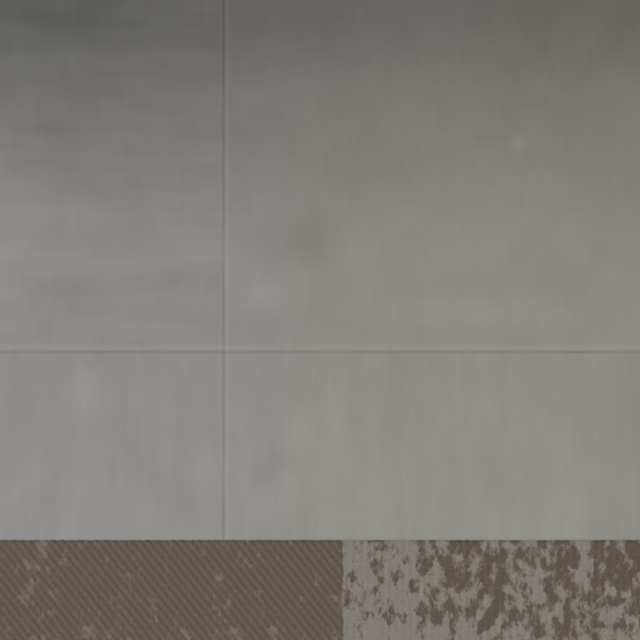
Reproduce this texture procedurally as a Shadertoy shader.

```glsl
// Draws a mottled concrete panel wall above a worn, woven carpet strip.

vec2 hashGradient(vec2 cell) {
    vec3 p = fract(vec3(cell.xyx) * vec3(0.1031, 0.1030, 0.0973));
    p += dot(p, p.yzx + 33.33);
    return 2.0 * fract((p.xx + p.yz) * p.zy) - 1.0;
}

float gradientNoise(vec2 p) {
    vec2 i = floor(p), f = fract(p);
    vec2 u = f * f * f * (f * (f * 6.0 - 15.0) + 10.0);
    float a = dot(hashGradient(i), f);
    float b = dot(hashGradient(i + vec2(1, 0)), f - vec2(1, 0));
    float c = dot(hashGradient(i + vec2(0, 1)), f - vec2(0, 1));
    float d = dot(hashGradient(i + vec2(1, 1)), f - vec2(1, 1));
    return mix(mix(a, b, u.x), mix(c, d, u.x), u.y);
}

float fbm(vec2 p) {
    float sum = 0.0, gain = 0.6;
    for (int i = 0; i < 4; i++) {
        sum += gain * gradientNoise(p);
        p = mat2(1.6, 1.2, -1.2, 1.6) * p + 7.3;
        gain *= 0.5;
    }
    return sum;
}

// Soft elliptical spot, one at its centre.
float spot(vec2 p, vec2 centre, vec2 radius) {
    vec2 q = (p - centre) / radius;
    return exp(-dot(q, q));
}

float seam(float distanceToLine, float width) {
    float q = distanceToLine / width;
    return exp(-q * q);
}

vec3 concrete(vec2 p) {
    // Light falls off toward the ceiling, most at the upper left
    float tone = mix(0.568, 0.543, smoothstep(0.16, 0.62, p.y));
    tone -= 0.066 * smoothstep(0.58, 0.86, p.y);
    tone -= 0.072 * smoothstep(0.80, 1.0, p.y);
    tone -= 0.030 * spot(p, vec2(0.10, 0.98), vec2(0.24, 0.20));
    tone += 0.022 * spot(p, vec2(0.0, 0.62), vec2(0.07, 0.18));
    tone -= 0.018 * smoothstep(0.85, 1.0, p.x) * smoothstep(0.9, 0.2, p.y);

    // Trowelled clouds, with level strokes on the left panel
    float leftPanel = 1.0 - smoothstep(0.34, 0.355, p.x);
    float upper = smoothstep(0.44, 0.46, p.y);
    tone += 0.030 * fbm(p * 5.0 + 3.0) + 0.018 * fbm(p * 17.0);
    tone += 0.036 * leftPanel * upper * fbm(p * vec2(4.0, 26.0) + 11.0);
    tone += 0.026 * (1.0 - upper) * fbm(p * vec2(30.0, 4.0) + 5.0);
    tone += 0.008 * gradientNoise(p * vec2(110.0, 22.0));

    // Stains and pale scuffs
    tone -= 0.030 * spot(p, vec2(0.475, 0.63), vec2(0.05, 0.04));
    tone -= 0.022 * spot(p, vec2(0.43, 0.28), vec2(0.035, 0.032));
    tone -= 0.024 * spot(p, vec2(0.06, 0.80), vec2(0.05, 0.012));
    tone += 0.022 * spot(p, vec2(0.41, 0.54), vec2(0.05, 0.025));
    tone += 0.022 * spot(p, vec2(0.76, 0.51), vec2(0.14, 0.025));
    tone += 0.026 * spot(p, vec2(0.13, 0.39), vec2(0.035, 0.05));
    tone += 0.030 * spot(p, vec2(0.81, 0.775), vec2(0.012, 0.012));

    // Panel joints with a faint lit lip
    float wear = 0.8 + 0.7 * gradientNoise(p * 14.0 + 2.0);
    tone -= 0.050 * wear * seam(p.x - 0.349, 0.0022);
    tone += 0.016 * seam(p.x - 0.355, 0.003);
    tone -= 0.050 * wear * seam(p.y - 0.450, 0.0022);
    tone += 0.018 * seam(p.y - 0.457, 0.004);

    vec3 tint = mix(vec3(0.004, 0.0, -0.008), vec3(0.008, 0.0, -0.023), smoothstep(0.0, 0.7, p.x));
    return tone - 0.004 + mix(tint, vec3(0.003, 0.0, -0.004), smoothstep(0.8, 1.0, p.y) * (1.0 - p.x));
}

vec3 carpet(vec2 p) {
    // Worn patches are sparse on the left and broad right of the break
    float rightSide = smoothstep(0.530, 0.538, p.x);
    float faded = rightSide * (1.0 - smoothstep(0.56, 0.80, p.x));
    float border = 1.0 - smoothstep(0.014, 0.024, p.y);
    float blotches = fbm(p * vec2(52.0, 36.0) + 9.0) + 0.45 * fbm(p * vec2(130.0, 85.0));
    blotches += 0.40 * gradientNoise(p * vec2(24.0, 5.0) + 4.0);
    float bias = mix(-0.20, 0.02, rightSide) + 0.24 * faded + 0.14 * border;
    bias -= 0.14 * seam(p.x - 0.505, 0.03);
    float wear = smoothstep(-0.10, 0.26, blotches + bias);

    vec3 pile = mix(vec3(0.385, 0.345, 0.300), vec3(0.365, 0.330, 0.290), rightSide);
    vec3 thread = mix(vec3(0.470, 0.440, 0.405), vec3(0.520, 0.500, 0.475), rightSide);
    vec3 colour = mix(pile, thread, wear * mix(0.8, 0.92, rightSide));

    // Diagonal weave on the left, upright ribs on the right
    float diagonal = sin(6.2832 * 75.0 * (p.x + 0.8 * p.y));
    float ribs = sin(6.2832 * 90.0 * p.x) * (0.6 + gradientNoise(p * 40.0));
    colour += mix(0.020 * diagonal, 0.014 * ribs, rightSide);
    colour += 0.030 * gradientNoise(p * 190.0);
    return colour;
}

void mainImage(out vec4 fragColor, in vec2 fragCoord) {
    vec2 p = fragCoord / iResolution.xy;
    float pixel = 1.0 / iResolution.y;
    float edge = 0.156 + 0.0012 * gradientNoise(vec2(p.x * 150.0, 1.0));
    float wall = smoothstep(-pixel, pixel, p.y - edge);
    vec3 colour = mix(carpet(p), concrete(p), wall);

    // Contact shade where the carpet meets the wall
    colour -= 0.035 * seam(p.y - 0.155, 0.003);
    fragColor = vec4(colour, 1.0);
}
```
